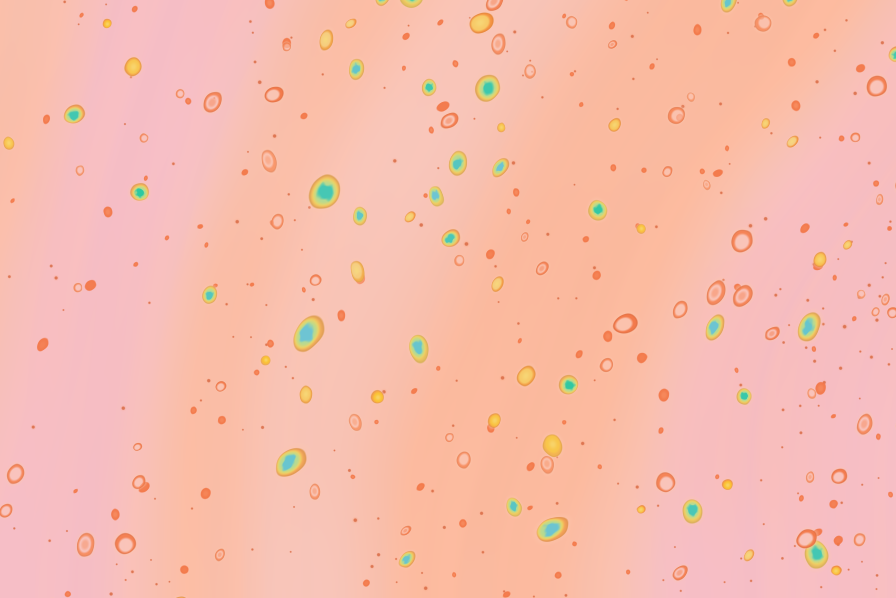
Give the GLSL for this texture, as a Shadertoy shader.

```glsl
// Scattered ringed ink droplets over softly curving bands of pink and peach.
#define DROP_CELL 0.082
#define OVAL_CELL 0.066
#define SPECK_CELL 0.034
#define DROP_SHARE 0.62
#define OVAL_SHARE 0.40
#define SPECK_SHARE 0.13
#define TILT 1.15
#define STREAKS 0.32
#define PALE vec3(0.972, 0.775, 0.730)
#define ROSE vec3(0.965, 0.745, 0.775)
#define PEACH vec3(0.985, 0.728, 0.620)
#define ORANGE vec3(0.950, 0.460, 0.270)

vec3 hash3(vec3 p) {
    p = fract(p * vec3(0.1031, 0.1030, 0.0973));
    p += dot(p, p.yxz + 33.33);
    return fract((p.xxy + p.yxx) * p.zyx);
}

float noise(vec2 p) {
    vec2 i = floor(p), f = fract(p);
    f = f * f * (3.0 - 2.0 * f);
    i += 50.0;
    float a = hash3(vec3(i, 7.0)).x;
    float b = hash3(vec3(i + vec2(1, 0), 7.0)).x;
    float c = hash3(vec3(i + vec2(0, 1), 7.0)).x;
    float d = hash3(vec3(i + 1.0, 7.0)).x;
    return mix(mix(a, b, f.x), mix(c, d, f.x), f.y);
}

float band(float x, float from, float to, float soft) {
    return smoothstep(from - soft, from + soft, x) * (1.0 - smoothstep(to - soft, to + soft, x));
}

// Bands that stand upright at the bottom and lean right towards the top
vec3 background(vec2 p) {
    float y2 = p.y * p.y;
    float s = (p.x - 0.2 * y2) / (1.0 + 0.22 * y2);
    s += 0.07 * (noise(p * 2.3) - 0.5);
    float rose = band(s, -0.06, 0.24, 0.09) + band(s, 1.08, 1.7, 0.07);
    float peach = band(s, 0.64, 1.02, 0.11) + 0.6 * band(s, 0.27, 0.42, 0.06)
                + 0.5 * band(s, -0.6, -0.06, 0.09);
    float streak = 0.6 * noise(vec2(s * 22.0, p.y * 1.2))
                 + 0.4 * noise(vec2(s * 60.0 + 9.0, p.y * 1.7)) - 0.5;
    float cloud = noise(p * 4.0 + 20.0) - 0.5;
    vec3 col = mix(PALE, ROSE, clamp(rose, 0.0, 1.0));
    col = mix(col, PEACH, clamp(peach + STREAKS * streak + 0.25 * cloud + 0.08, 0.0, 1.0));
    return col + 0.018 * streak;
}

// Disc coverage at normalised radius q
float disc(float q, float edge, float soft) {
    return 1.0 - smoothstep(edge - soft, edge + soft, q);
}

// Position inside a tilted, stretched and slightly wobbly ellipse
vec2 ellipseSpace(vec2 d, float radius, vec3 rnd) {
    float angle = TILT + (rnd.x - 0.5) * 1.5;
    float stretch = 1.0 + 0.24 * rnd.y;
    vec2 axis = vec2(cos(angle), sin(angle));
    vec2 q = vec2(dot(d, axis) / stretch, dot(d, vec2(-axis.y, axis.x)) * stretch) / radius;
    return q * (1.0 + 0.16 * (noise(q * 1.1 + rnd.xz * 40.0) - 0.5));
}

// Large drops: hollow rings, yellow cells and iridescent cells
vec3 paintDrop(vec3 col, vec2 d, vec3 kind, vec3 rnd, float px) {
    bool iris = kind.y < 0.17, yellow = kind.y < 0.40;
    float grow = rnd.z * rnd.z;
    float radius = iris ? mix(0.013, 0.027, grow) : mix(0.007, 0.019, grow);
    vec2 e = ellipseSpace(d, radius, rnd);
    float q = length(e), soft = max(px / radius, 0.06);
    float inner = length(e - 0.25 * (rnd.xy - 0.5));
    vec3 rim = mix(ORANGE, vec3(0.98, 0.62, 0.45), rnd.x * 0.8);
    vec3 fill = mix(col, vec3(0.98, 0.78, 0.72), 0.6);
    float hole = 0.68;
    if (iris) {
        rim = mix(vec3(0.95, 0.60, 0.32), vec3(0.90, 0.76, 0.36), rnd.x);
        vec3 core = mix(vec3(0.12, 0.79, 0.62), vec3(0.40, 0.77, 0.84), rnd.y);
        float ragged = inner + 0.3 * (noise(e * 3.0 + rnd.yz * 30.0) - 0.5);
        fill = mix(vec3(0.95, 0.83, 0.36), vec3(0.70, 0.86, 0.56), disc(inner, 0.68, 0.18));
        fill = mix(fill, core, disc(ragged, 0.46, 0.13));
        hole = 0.84;
    } else if (yellow) {
        rim = mix(vec3(0.96, 0.55, 0.22), vec3(0.95, 0.70, 0.30), rnd.x);
        fill = mix(vec3(0.98, 0.76, 0.16), vec3(0.96, 0.81, 0.50), rnd.y);
        fill = mix(fill, vec3(0.97, 0.87, 0.48), 0.6 * disc(inner, 0.35, 0.3));
        hole = 0.78;
    } else if (rnd.y > 0.6) {
        fill = mix(fill, rim, 0.5 * disc(inner, 0.4, 0.2));
    }
    col = mix(col, vec3(0.99, 0.78, 0.68), 0.35 * disc(q, 1.2, 0.2));
    vec3 body = mix(rim * (1.0 - 0.07 * smoothstep(0.8, 1.0, q)), fill, disc(inner, hole, soft + 0.07));
    return mix(col, body, 0.94 * disc(q, 1.0, soft));
}

// Small filled ovals
vec3 paintOval(vec3 col, vec2 d, vec3 rnd, float px) {
    float radius = mix(0.0035, 0.010, rnd.z * rnd.z);
    float q = length(ellipseSpace(d, radius, rnd));
    vec3 body = mix(ORANGE, vec3(0.98, 0.58, 0.40), 0.6 * rnd.x * disc(q, 0.5, 0.3));
    return mix(col, body, 0.92 * disc(q, 1.0, max(px / radius, 0.12)));
}

// Tiny dark dots with a blurred halo
vec3 paintSpeck(vec3 col, vec2 d, vec3 rnd, float px) {
    float radius = mix(0.0013, 0.0030, rnd.z * rnd.z), q = length(d) / radius;
    col = mix(col, vec3(0.97, 0.58, 0.42), 0.35 * rnd.x * disc(q, 1.5, 0.9));
    return mix(col, vec3(0.85, 0.42, 0.27), 0.85 * disc(q, 1.0, max(px / radius, 0.25)));
}

// Jittered grid of one kind of mark: 0 specks, 1 ovals, 2 drops
vec3 scatter(vec3 col, vec2 p, float size, float share, int mark, float px) {
    vec2 home = floor(p / size);
    for (int j = -1; j <= 1; j++)
    for (int i = -1; i <= 1; i++) {
        vec2 cell = home + vec2(i, j);
        vec3 kind = hash3(vec3(cell + 40.0, 3.0 + float(mark) * 11.0));
        vec3 rnd = hash3(vec3(cell + 40.0, 61.0 + float(mark) * 17.0));
        vec2 centre = (cell + 0.05 + 0.9 * hash3(vec3(cell + 90.0, float(mark) + 5.0)).xy) * size;
        float crowd = noise(centre * 4.5 + 11.0);
        float density = 0.55 + 0.35 * centre.x + 0.7 * (crowd - 0.4);
        if (mark == 0) density += 4.5 * smoothstep(0.62, 0.9, crowd);
        if (kind.x > share * density) continue;
        vec2 d = p - centre;
        if (mark == 0) col = paintSpeck(col, d, rnd, px);
        else if (mark == 1) col = paintOval(col, d, rnd, px);
        else col = paintDrop(col, d, kind / vec3(1.0), rnd, px);
    }
    return col;
}

void mainImage(out vec4 fragColor, in vec2 fragCoord) {
    vec2 p = fragCoord / iResolution.y;
    float px = 0.8 / iResolution.y;
    vec3 col = background(p);
    col = scatter(col, p, SPECK_CELL, SPECK_SHARE, 0, px);
    col = scatter(col, p, OVAL_CELL, OVAL_SHARE, 1, px);
    col = scatter(col, p, DROP_CELL, DROP_SHARE, 2, px);
    fragColor = vec4(clamp(col, 0.0, 1.0), 1.0);
}
```
